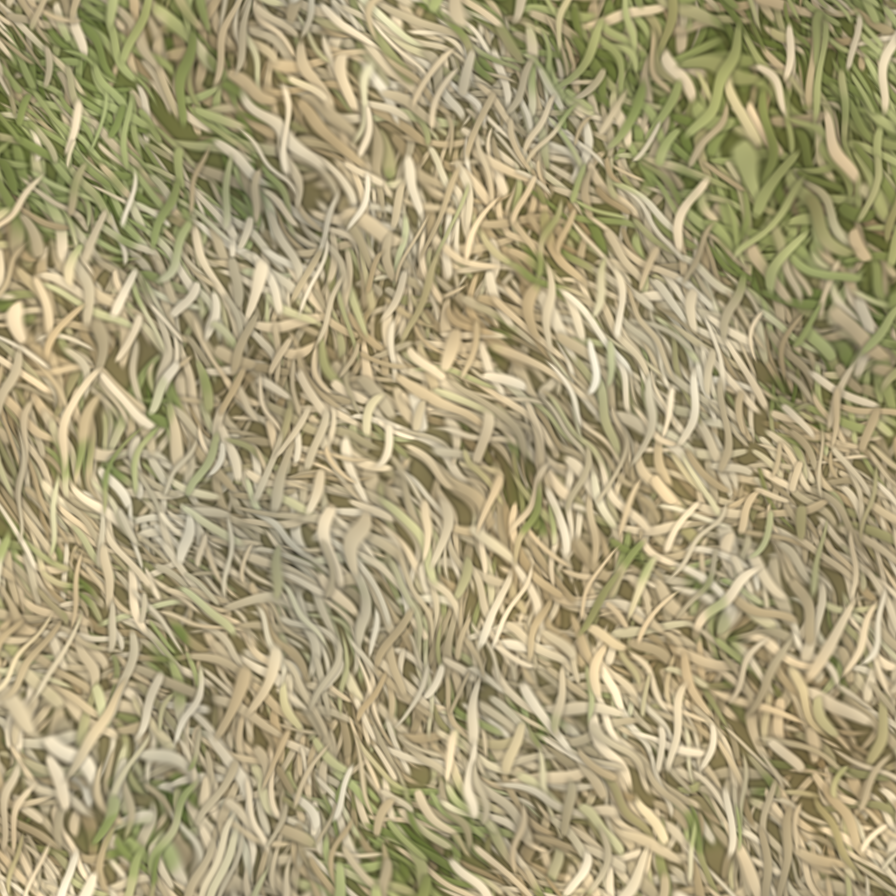
Reproduce this texture procedurally as a three.js fragment shader.

```glsl
// Sun-dried grass lying in a matted tangle, with living green tufts between.
// Each layer is a turned grid of long cells holding one bent, tapered blade
// apiece; layered sines warp the lie and set the tone and the green areas.

#define LAYERS 14
#define CELL vec2(0.12, 0.032)
#define HALF_WIDTH 0.0046
#define EDGE 0.0027
#define SHADOW 0.24
#define STRAW_LIGHT vec3(0.95, 0.89, 0.75)
#define STRAW_MID vec3(0.78, 0.72, 0.575)
#define STRAW_DARK vec3(0.57, 0.51, 0.37)
#define GREEN_LIGHT vec3(0.72, 0.73, 0.50)
#define GREEN_DARK vec3(0.38, 0.43, 0.20)
#define SOIL vec3(0.50, 0.45, 0.31)

varying vec2 vUv;

vec4 hash4(vec2 p) {
  vec4 q = fract(p.xyxy * vec4(0.1031, 0.1030, 0.0973, 0.1099));
  q += dot(q, q.wzxy + 33.33);
  return fract((q.xxyz + q.yzzw) * q.zywx);
}

// Smooth wandering field, roughly -1 to 1
float waves(vec2 p) {
  float sum = 0.0;
  float amp = 0.6;
  for (int i = 0; i < 3; i++) {
    sum += amp * sin(p.x + 1.5 * sin(p.y)) * cos(p.y + p.x * 0.3);
    p = mat2(1.2, 1.4, -1.4, 1.2) * p + 2.3;
    amp *= 0.6;
  }
  return sum;
}

// Share of living grass: upper right, upper left, bottom edge, loose tufts
float greenness(vec2 p, float wander) {
  float corner = smoothstep(0.96, 1.16, dot(p, vec2(0.63, 0.77)) + 0.15 * wander);
  float side = 1.0 - smoothstep(0.05, 0.22, length((p - vec2(0.08, 0.86)) * vec2(0.8, 1.2)) + 0.07 * wander);
  float foot = 1.0 - smoothstep(0.02, 0.14, length(p - vec2(0.46, 0.03)) + 0.05 * wander);
  float tufts = smoothstep(0.35, 0.85, waves(p * 14.0 + 1.0));
  return clamp(0.05 + 0.62 * corner + 0.6 * side + 0.5 * foot + 0.45 * tufts, 0.0, 0.85);
}

// Lays one blade over the colour beneath it; q is measured from its middle
vec3 layBlade(vec3 under, vec2 q, vec4 shape, float height, float green) {
  vec4 look = fract(shape.wxyz * 37.31 + shape.yzwx * 13.7);
  float u = q.x / (CELL.x * mix(0.2, 0.5, shape.z));
  float halfWidth = HALF_WIDTH * mix(0.55, 1.3, look.x);
  q.y += (shape.w - 0.5) * 0.32 * q.x + (look.w - 0.5) * 0.013 * u * u;

  // Outline and the soft shadow around it
  float side = abs(q.y) - halfWidth * (1.0 - u * u * u * u * 0.8);
  float ends = 1.0 - smoothstep(0.7, 1.0, abs(u));
  float cover = ends * (1.0 - smoothstep(-EDGE, EDGE, side));
  float shade = ends * (1.0 - smoothstep(-0.002, 0.006, side));

  // Straw or green, lit along its upper flank
  float tone = 0.7 * look.y + 0.34 * height;
  vec3 straw = mix(STRAW_DARK, STRAW_MID, clamp(tone * 2.0, 0.0, 1.0));
  straw = mix(straw, STRAW_LIGHT, clamp(tone * 2.0 - 1.0, 0.0, 1.0));
  straw *= mix(vec3(1.02, 0.985, 0.95), vec3(0.99, 1.0, 1.03), look.w);
  vec3 leaf = mix(GREEN_DARK, GREEN_LIGHT, clamp(tone * 1.1, 0.0, 1.0));
  vec3 blade = mix(straw, leaf, smoothstep(-0.2, 0.2, green - look.z));
  blade *= 0.99 + 0.06 * clamp(q.y / halfWidth, -1.0, 1.0);

  return mix(under * (1.0 - SHADOW * shade), blade, cover);
}

void main() {
  float wander = waves(vUv * 9.0 + 4.0);
  float green = greenness(vUv, wander);
  float broad = waves(vUv * 15.0 + 2.0);
  vec3 color = mix(SOIL, GREEN_DARK, green);

  // Bend the whole mat, then kink the single blades
  vec2 bent = vUv + 0.02 * sin(vUv.yx * vec2(13.0, 11.0) + 2.0 * sin(vUv * 7.0));
  bent += 0.0035 * sin(vUv.yx * vec2(71.0, 63.0) + 2.0 * sin(vUv * 31.0));

  // Blades, from the ground up, mostly leaning down to the right
  for (int layer = 0; layer < LAYERS; layer++) {
    float level = float(layer);
    float turn = fract(level * 0.618) - 0.5;
    float angle = -0.92 + turn + 5.0 * turn * turn * turn;
    float c = cos(angle);
    float s = sin(angle);
    vec2 p = vec2(c * bent.x + s * bent.y, c * bent.y - s * bent.x);
    p = p / CELL + level * vec2(3.37, 5.71);
    vec2 corner = floor(p - 0.5);
    for (int k = 0; k < 4; k++) {
      float row = floor(float(k) * 0.5);
      vec2 id = corner + vec2(float(k) - 2.0 * row, row);
      vec4 shape = hash4(id + level * 19.0 + 90.0);
      vec2 q = (p - id - shape.xy) * CELL;
      color = layBlade(color, q, shape, level / float(LAYERS - 1), green);
    }
  }

  // Broad patches of light and of warmer, dusty straw
  color *= 1.04 - 0.1 * green + 0.17 * broad + vec3(0.04, 0.0, -0.06) * wander;
  gl_FragColor = vec4(clamp(color, 0.0, 1.0), 1.0);
}
```
